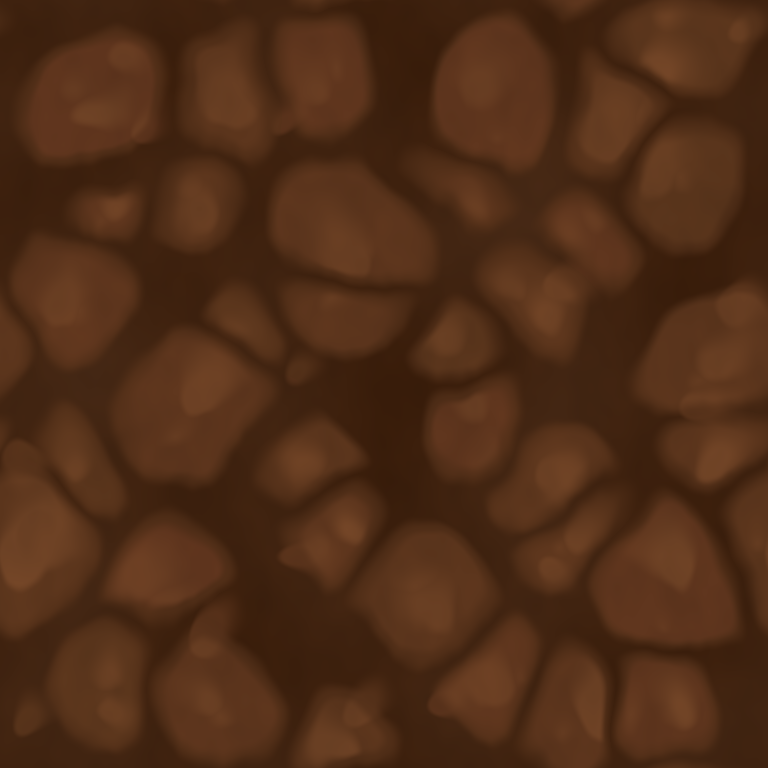
Reproduce this texture procedurally as a Shadertoy shader.

```glsl
// Seamless painted ground of rounded brown stones packed in dark mud.

vec3 hash3(vec2 cell) {
    vec3 h = fract(cell.xyx * vec3(0.1031, 0.1030, 0.0973) + 0.137);
    h += dot(h, h.yxz + 33.33);
    return fract((h.xxy + h.yzz) * h.zyx);
}

float corner(vec2 cell, vec2 offset, vec2 period) {
    float angle = 6.2832 * hash3(mod(cell, period) + 71.0).x;
    return dot(vec2(cos(angle), sin(angle)), offset);
}

// Gradient noise that wraps after a whole number of cells
float noise(vec2 uv, vec2 period) {
    vec2 p = uv * period, i = floor(p), f = p - i;
    vec2 u = f * f * f * (f * (f * 6.0 - 15.0) + 10.0);
    vec2 e = vec2(1.0, 0.0);
    return mix(mix(corner(i, f, period), corner(i + e.xy, f - e.xy, period), u.x),
               mix(corner(i + e.yx, f - e.yx, period), corner(i + e.xx, f - e.xx, period), u.x), u.y);
}

vec2 rotate(vec2 p, float angle) {
    float c = cos(angle), s = sin(angle);
    return vec2(c * p.x - s * p.y, s * p.x + c * p.y);
}

// Stone in a grid cell: centre in xy, radius in z
vec3 stoneAt(vec2 cell) {
    vec3 h = hash3(mod(cell, 6.0) + 3.0);
    return vec3(cell + 0.5 + 0.78 * (h.xy - 0.5), mix(0.12, 0.72, h.z));
}

// Patch with a crisp lower rim that fades out upward
float paintedPatch(vec2 q, float radius) {
    float softness = mix(0.035, 0.2, smoothstep(-0.22, 0.25, q.y));
    return smoothstep(-softness, softness, radius - length(q));
}

void mainImage(out vec4 fragColor, in vec2 fragCoord) {
    vec2 uv = fragCoord / iResolution.xy;
    float broad = noise(uv, vec2(5.0));
    float brush = noise(uv + 0.02 * broad, vec2(19.0, 13.0));
    float fine = noise(uv + 0.012 * brush, vec2(43.0, 31.0));
    vec2 warp = vec2(noise(uv, vec2(11.0)), noise(uv + 0.37, vec2(11.0)));
    vec2 p = uv * 6.0 + 0.14 * warp + 0.025 * vec2(brush, fine);

    // Owner of this point: the stone with the least power distance
    vec2 base = floor(p), owner = base;
    float nearest = 1e5;
    for (int y = -2; y <= 2; y++)
    for (int x = -2; x <= 2; x++) {
        vec2 cell = base + vec2(x, y);
        vec3 s = stoneAt(cell);
        float power = dot(p - s.xy, p - s.xy) - s.z * s.z;
        if (power < nearest) { nearest = power; owner = cell; }
    }

    // Depth inside the stone: smooth minimum over its sides and an ellipse
    vec3 stone = stoneAt(owner);
    vec3 traits = hash3(mod(owner, 6.0) + 29.0);
    vec3 shade = hash3(mod(owner, 6.0) + 53.0);
    vec2 local = p - stone.xy;
    vec2 oval = rotate(local, (traits.x - 0.5) * 2.4) * vec2(1.2, 0.85);
    float sides = exp(-15.0 * (0.40 + 0.30 * traits.y + 0.25 * stone.z - length(oval)));
    for (int y = -2; y <= 2; y++)
    for (int x = -2; x <= 2; x++) {
        vec2 cell = base + vec2(x, y);
        if (cell == owner) continue;
        vec3 s = stoneAt(cell);
        float power = dot(p - s.xy, p - s.xy) - s.z * s.z;
        sides += exp(-15.0 * (power - nearest) / (2.0 * distance(s.xy, stone.xy)));
    }
    float depth = -log(sides) / 15.0 + 0.015 * brush;

    // Mud, soft skirt and stone face
    vec3 mud = vec3(0.245, 0.132, 0.058);
    vec3 skirtBrown = vec3(0.312, 0.178, 0.090);
    vec3 faceBrown = mix(vec3(0.372, 0.205, 0.115), vec3(0.350, 0.207, 0.108), shade.x);
    vec3 lightBrown = vec3(0.438, 0.264, 0.148);
    float skirt = smoothstep(-0.02, 0.09, depth);
    float softness = 0.035 + 0.05 * smoothstep(-0.3, 0.4, broad + 0.5 * warp.x);
    float face = smoothstep(-softness, softness, depth - 0.085 - 0.04 * traits.z);
    vec3 color = mix(mud + 0.035 * broad, skirtBrown, skirt);
    color = mix(color, faceBrown, face);

    // Two worn light patches on each stone
    vec2 shift = 0.32 * (shade.yz - 0.5);
    float worn = paintedPatch(oval - shift, 0.12 + 0.20 * traits.y * (0.5 + stone.z));
    float second = paintedPatch(oval + 1.4 * shift + 0.06, 0.13 * traits.z);
    color = mix(color, lightBrown, face * max(worn * (0.55 + 0.45 * shade.y), 0.6 * second));

    // Small pebbles: brown on mud, pale on stone
    vec2 g = uv * 9.0 + 0.18 * warp;
    for (int y = -1; y <= 1; y++)
    for (int x = -1; x <= 1; x++) {
        vec2 cell = floor(g) + vec2(x, y);
        vec3 h = hash3(mod(cell, 9.0) + 97.0);
        vec3 k = hash3(mod(cell, 9.0) + 131.0);
        vec2 q = rotate(g - cell - 0.25 - 0.5 * h.xy, 3.0 * k.x) * vec2(1.25, 0.85);
        float pebble = paintedPatch(q, 0.17 + 0.12 * k.y) * step(0.78, h.z);
        color = mix(color, mix(faceBrown, lightBrown, 0.75 * face), 0.8 * pebble);
    }

    // Faint brush strokes
    color *= 1.0 + 0.07 * brush + 0.035 * fine + 0.05 * broad;
    fragColor = vec4(color, 1.0);
}
```
